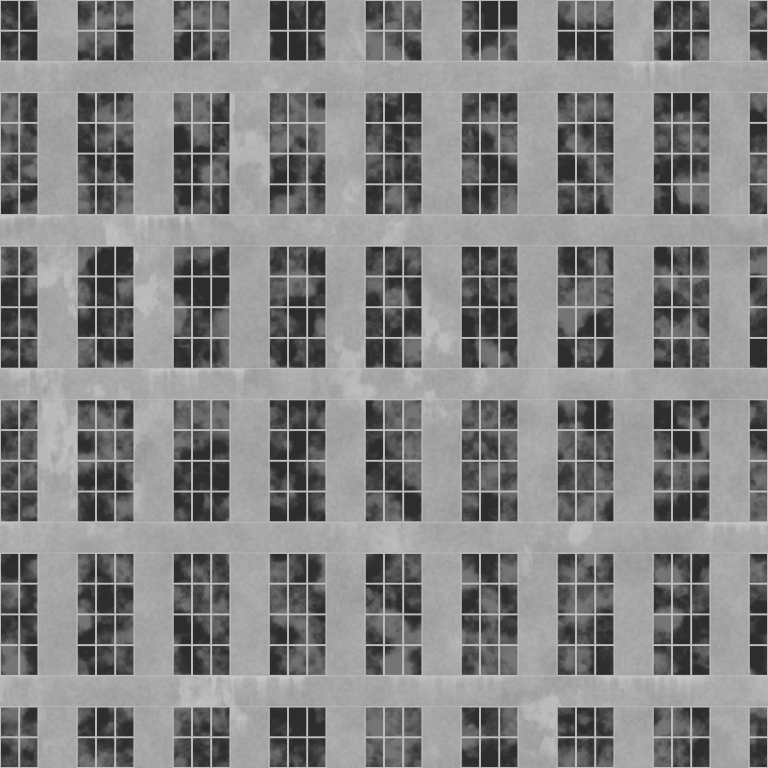
Reproduce this pattern procedurally as a Shadertoy shader.

```glsl
const vec2 BAYS = vec2(8.0, 5.0);            // windows across, storeys up
const vec2 PANES = vec2(40.0, 25.0);         // pane modules over the canvas
const vec2 WINDOW_HALF = vec2(0.0375, 0.08); // three by four panes
const float WINDOW_SHIFT = 0.1;              // window centre within its bay
const float BAR_HALF = 0.00125;
const float EDGE_HALF = 0.0006;
const float WALL_GREY = 0.648;
const float BAR_GREY = 0.75;
const float STAIN_GREY = 0.85;
const float GLASS_DARK = 0.175;
const float GLASS_LIGHT = 0.46;
const float PANE_TINT = 0.09;

vec3 hash3(vec3 p) {
    p = fract(p * vec3(0.1031, 0.1030, 0.0973));
    p += dot(p, p.yxz + 33.33);
    return fract((p.xxy + p.yxx) * p.zyx);
}

// Soft cellular noise: random cell values blended by distance, wrapping at period
float softCells(vec2 p, vec2 period, float seed) {
    vec2 base = floor(p);
    float total = 0.0, weights = 0.0;
    for (int j = -1; j <= 1; j++) {
        for (int i = -1; i <= 1; i++) {
            vec2 cell = base + vec2(i, j);
            vec3 rnd = hash3(vec3(mod(cell, period), seed));
            vec2 delta = cell + 0.15 + 0.7 * rnd.xy - p;
            float w = exp(-6.0 * dot(delta, delta));
            total += w * rnd.z;
            weights += w;
        }
    }
    return total / weights;
}

float layeredCells(vec2 uv, vec2 period, float seed) {
    float sum = 0.0, amp = 0.5, norm = 0.0;
    for (int k = 0; k < 4; k++) {
        sum += amp * softCells(uv * period, period, seed + float(k));
        norm += amp;
        amp *= 0.55;
        period *= 2.0;
    }
    return sum / norm;
}

// Smooth coverage of a signed distance
float cover(float d, float px) {
    return clamp(0.5 - d / px, 0.0, 1.0);
}

float boxDistance(vec2 p, vec2 halfSize) {
    vec2 d = abs(p) - halfSize;
    return length(max(d, 0.0)) + min(max(d.x, d.y), 0.0);
}

// Pale runs below the upper edge of each band
float drips(vec2 uv, float px) {
    float row = floor(uv.y * BAYS.y);
    float drop = (0.6 - fract(uv.y * BAYS.y)) / BAYS.y;
    float region = smoothstep(0.45, 0.85, softCells(vec2(uv.x * 12.0, 0.5), vec2(12.0, 1.0), 40.0 + row));
    float streak = softCells(vec2(uv.x * 170.0, 0.5), vec2(170.0, 1.0), 60.0 + row);
    float reach = 0.002 + 0.014 * streak * streak;
    return (0.12 + 0.88 * region) * exp(-max(drop, 0.0) / reach) * cover(-drop, px);
}

float wallGrey(vec2 uv, float px) {
    float mottle = layeredCells(uv, vec2(20.0), 10.0) - 0.5;
    float grain = softCells(uv * 240.0, vec2(240.0), 15.0) - 0.5;
    float grey = WALL_GREY + 0.09 * mottle + 0.035 * grain;

    // Ragged bleached patches
    float place = softCells(uv * 9.0, vec2(9.0), 20.0);
    float ragged = layeredCells(uv, vec2(36.0, 24.0), 25.0);
    float patchMask = smoothstep(0.62, 0.9, place) * smoothstep(0.45, 0.68, ragged);
    grey = mix(grey, STAIN_GREY, 0.42 * patchMask);
    grey = mix(grey, STAIN_GREY, 0.75 * drips(uv, px));

    // Fine lines along both edges of the band
    float v = fract(uv.y * BAYS.y);
    float upper = cover(abs(v - 0.6) / BAYS.y - EDGE_HALF, px);
    float lower = cover(abs(v - 0.4) / BAYS.y - EDGE_HALF, px);
    return mix(grey, BAR_GREY, max(0.8 * upper, 0.6 * lower));
}

float glassGrey(vec2 uv) {
    vec2 pane = floor(uv * PANES);
    float cloud = layeredCells(uv, vec2(34.0), 30.0);
    cloud += PANE_TINT * (hash3(vec3(pane, 35.0)).x - 0.5);
    return mix(GLASS_DARK, GLASS_LIGHT, smoothstep(0.28, 0.8, cloud));
}

void mainImage(out vec4 fragColor, in vec2 fragCoord) {
    vec2 uv = fragCoord / iResolution.xy;
    float px = 1.0 / iResolution.y;

    // Window outline, centred on the storey boundary
    vec2 local = fract(uv * BAYS + vec2(0.5 - WINDOW_SHIFT, 0.5)) - 0.5;
    float window = boxDistance(local / BAYS, WINDOW_HALF);

    // Glazing bars
    vec2 toBar = abs(fract(uv * PANES + 0.5) - 0.5) / PANES;
    float glass = max(window, BAR_HALF - min(toBar.x, toBar.y));

    float grey = wallGrey(uv, px);
    grey = mix(grey, BAR_GREY, cover(window - 0.0003, px));
    grey = mix(grey, glassGrey(uv), cover(glass, px));
    fragColor = vec4(vec3(grey), 1.0);
}
```
